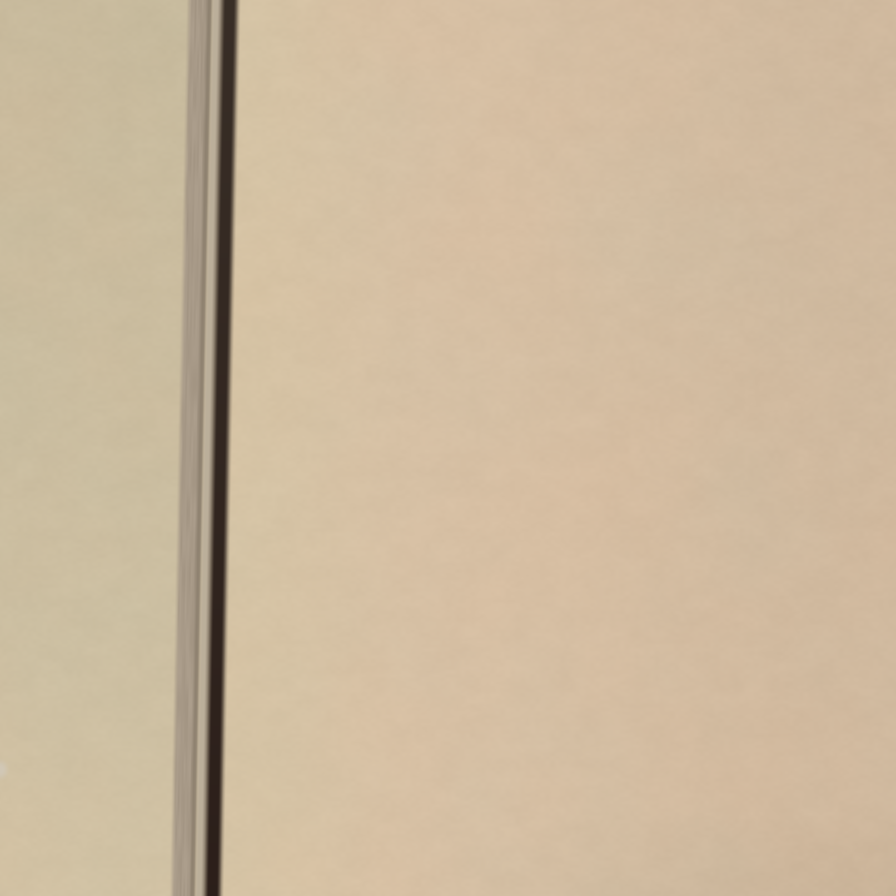
A WebGL 1 fragment shader for this texture:

```glsl
precision highp float;
uniform vec2 u_resolution;

float hash(vec2 p) {
    p = fract(p * vec2(0.1031, 0.1137));
    p += dot(p, p.yx + 33.33);
    return fract((p.x + p.y) * p.x * 17.0);
}

float valueNoise(vec2 p) {
    vec2 cell = floor(p);
    vec2 f = fract(p);
    f = f * f * (3.0 - 2.0 * f);
    float low = mix(hash(cell), hash(cell + vec2(1.0, 0.0)), f.x);
    float high = mix(hash(cell + vec2(0.0, 1.0)), hash(cell + vec2(1.0)), f.x);
    return mix(low, high, f.y);
}

float fbm(vec2 p) {
    float sum = 0.0;
    float weight = 0.5;
    for (int i = 0; i < 4; i++) {
        sum += weight * (valueNoise(p) - 0.5);
        p = p * 2.03 + 17.3;
        weight *= 0.5;
    }
    return sum;
}

// Soft-edged vertical strip between two offsets
float strip(float x, float left, float right, float blur) {
    return smoothstep(left - blur, left + blur, x)
         - smoothstep(right - blur, right + blur, x);
}

vec3 leftPanel(vec2 uv) {
    vec3 color = mix(vec3(0.808, 0.755, 0.640), vec3(0.782, 0.730, 0.615), uv.y);
    return color + vec3(0.010, 0.004, 0.002) * smoothstep(0.3, 0.0, uv.y);
}

vec3 rightPanel(vec2 uv) {
    vec3 color = mix(vec3(0.835, 0.765, 0.645), vec3(0.840, 0.752, 0.643),
                     smoothstep(0.25, 0.5, uv.x));
    color = mix(color, vec3(0.815, 0.725, 0.620), smoothstep(0.45, 1.0, uv.x));
    float lowerCorner = smoothstep(0.12, 0.0, uv.y) * smoothstep(0.4, 1.0, uv.x);
    return color - 0.02 * lowerCorner;
}

// Faint paint mottling, warm and green drift, fine grain
vec3 wallTexture(vec2 uv) {
    float tint = fbm(uv * 7.0 + 4.0);
    float mottle = fbm(uv * vec2(38.0, 55.0));
    float grain = valueNoise(uv * vec2(180.0, 240.0)) - 0.5;
    return vec3(0.022, -0.006, -0.012) * tint + 0.022 * mottle + 0.008 * grain;
}

// Layered moulding, with x measured from the centre of the dark gap
vec3 moulding(vec3 wall, float x, float y) {
    float streak = valueNoise(vec2(x * 500.0, y * 28.0)) - 0.5;
    vec3 color = mix(wall, vec3(0.655, 0.600, 0.530) + 0.04 * streak,
                     strip(x, -0.0455, -0.0235, 0.0035));
    color = mix(color, vec3(0.50, 0.45, 0.39), 0.75 * strip(x, -0.0255, -0.0195, 0.0025));
    color = mix(color, vec3(0.735, 0.685, 0.605), strip(x, -0.0190, -0.0080, 0.0025));
    color = mix(color, vec3(0.42, 0.37, 0.31), 0.7 * strip(x, -0.0110, 0.0100, 0.0030));
    vec3 gap = mix(vec3(0.17, 0.12, 0.10), vec3(0.22, 0.18, 0.15), y);
    return mix(color, gap, strip(x, -0.0075, 0.0070, 0.0030));
}

void main() {
    vec2 uv = gl_FragCoord.xy / u_resolution;
    float seam = mix(0.2375, 0.2565, uv.y) - 0.002 * uv.y * (1.0 - uv.y);
    float x = uv.x - seam;

    vec3 wall = mix(leftPanel(uv), rightPanel(uv), smoothstep(-0.03, 0.01, x));
    wall += wallTexture(uv);
    vec3 color = moulding(wall, x, uv.y);

    // Pale spot on the left border
    float spot = length((uv - vec2(0.0, 0.141)) / vec2(0.012, 0.014));
    color = mix(color, vec3(0.82, 0.79, 0.74), 0.7 * smoothstep(1.0, 0.2, spot));

    gl_FragColor = vec4(color, 1.0);
}
```
